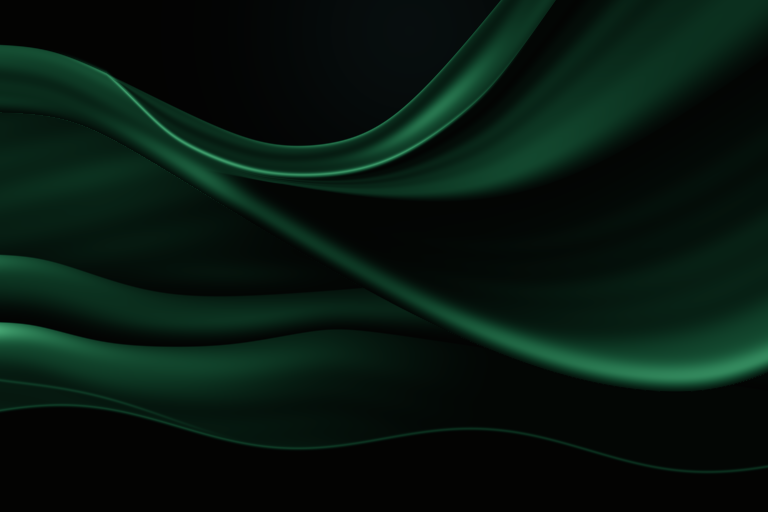
Give the GLSL for this background, as a Shadertoy shader.

```glsl
// Dark green silk: overlapping sheets of cloth sweep across a black backdrop.
// Each sheet starts at a curve made of smoothly hinged lines and covers what lies
// below it; one scalar light value per sheet is tinted into silk green at the end.

// Smooth hinge: zero left of the bend, rises with slope one after it.
float hinge(float t, float w) { return 0.5 * (t + sqrt(t * t + w * w)); }

float glow(float d, float w) { return exp(-d * d / (w * w)); }

float below(float d) { return smoothstep(-0.002, 0.002, d); }

// Edge curves: height measured downward, as a function of x.
float crestEdge(float x) {
    return 0.089 + 0.56 * hinge(x - 0.1, 0.08) - 0.56 * hinge(x - 0.52, 0.1)
         - 1.3 * hinge(x - 0.745, 0.12);
}

float foldEdge(float x) {
    return 0.098 + 0.45 * (x - 0.117) + 0.75 * hinge(x - 0.2, 0.05)
         - 0.7 * hinge(x - 0.33, 0.05) - 0.45 * hinge(x - 0.5, 0.1)
         - 0.95 * hinge(x - 0.76, 0.15) - 0.6 * hinge(x - 0.96, 0.05);
}

float bandEdge(float x) {
    return 0.4 + 0.26 * (x - 0.527) - 1.06 * hinge(x - 1.03, 0.3);
}

float ribbonEdge(float x) {
    return 0.26 + 0.72 * hinge(x - 0.14, 0.1) - hinge(x - 1.17, 0.5)
         - 0.4 * hinge(x - 1.4, 0.1);
}

float waveEdge(float x) {
    return 0.5 + 0.5 * hinge(x - 0.08, 0.08) - 0.6 * hinge(x - 0.3, 0.15);
}

float streakEdge(float x) {
    return 0.63 + 0.4 * hinge(x - 0.06, 0.06) - 0.4 * hinge(x - 0.2, 0.1)
         - 0.25 * hinge(x - 0.45, 0.1) + 0.4 * hinge(x - 0.65, 0.06);
}

float hemEdge(float x) {
    return 0.814 + 0.057 * x + 0.03 * cos(7.85 * (x - 0.55));
}

// Layered sines give the fine pleats that run along a sheet.
float pleats(float t) { return 0.6 * sin(t) + 0.4 * sin(2.3 * t + 1.7); }

vec3 silk(float l) {
    return vec3(0.01 + 0.1 * l + 0.5 * l * l, 0.01 + l, 0.008 + 0.6 * l + 0.15 * l * l);
}

void mainImage(out vec4 fragColor, in vec2 fragCoord) {
    vec2 uv = fragCoord / iResolution.xy;
    float x = 1.5 * uv.x, y = 1.0 - uv.y;
    float crest = crestEdge(x), fold = max(crest, foldEdge(x)), band = bandEdge(x);
    float ribbon = ribbonEdge(x), wave = waveEdge(x), streak = streakEdge(x), hem = hemEdge(x);

    // Backdrop with a faint haze
    float haze = glow(length(vec2(x - 0.8, y - 0.06)), 0.27);
    float light = 0.035 * haze;

    // Crest sheet with its lit rim and highlight
    float f = (y - crest) / max(fold - crest, 0.01);
    float sheet = 0.14 + 0.05 * pleats(f * 6.0 + x * 3.0)
        + 0.32 * glow(f - 0.62, 0.2) * glow(x - 0.85, 0.13)
        + 0.3 * glow(y - crest, 0.005) * glow(x - 0.7, 0.25);
    light = mix(light, sheet, below(y - crest));

    // Rolled cloth on the left, draped band on the right
    float g = (y - fold) / max(band - fold, 0.02);
    float roll = 0.16 + 0.035 * pleats((y - crest) * 70.0 - x * 4.0)
        + 0.12 * glow(y - crest - 0.01, 0.025);
    float drape = 0.015 + 0.24 * smoothstep(0.1, 0.85, g) * (1.0 - smoothstep(0.83, 1.02, g))
        * (0.65 + 0.4 * glow(x - 1.02, 0.2))
        + 0.035 * pleats(g * 15.0 + 2.0) * smoothstep(0.05, 0.3, g) * (1.0 - smoothstep(0.5, 0.9, g));
    sheet = mix(roll, drape, smoothstep(0.42, 0.58, x));
    light = mix(light, sheet, below(y - fold));
    light += 0.42 * glow(y - fold, 0.0045) * smoothstep(0.08, 0.3, x) * (1.0 - smoothstep(0.75, 1.08, x));

    // Great sweep: black hollow growing green toward the ribbon
    float s = clamp((y - band) / max(ribbon - band, 0.02), 0.0, 1.0);
    float toRight = smoothstep(0.65, 1.45, x);
    sheet = 0.008 + 0.2 * toRight * pow(s, 1.4)
        + 0.025 * pleats(s * 20.0 + x * 2.0) * toRight * smoothstep(0.1, 0.4, s)
        + 0.12 * smoothstep(0.7, 0.95, s) * smoothstep(0.7, 1.0, x);
    light = mix(light, sheet, below(y - max(band, fold)) * smoothstep(0.38, 0.52, x));

    // Diagonal ribbon, rounded off at its lower edge
    float lift = ribbon - y;
    light += 0.2 * glow(lift - 0.032, 0.024) * smoothstep(0.15, 0.42, x);
    light *= mix(1.0, smoothstep(-0.012, 0.03, lift), step(0.0, lift));

    // Shaded panel under the ribbon
    float under = below(y - ribbon);
    sheet = 0.01 + (0.14 * glow(y - 0.33, 0.12) + 0.05 * glow(y - 0.47, 0.06))
        * (1.0 - smoothstep(0.15, 0.65, x)) * (1.0 + 0.25 * pleats((y + 0.25 * x) * 35.0))
        + 0.045 * glow(y - 0.535, 0.025) * glow(x - 0.45, 0.15);
    light = mix(light, sheet, under);

    // Middle wave
    float d = y - wave;
    sheet = 0.03 + 0.28 * glow(d - 0.008, 0.025) * exp(-5.0 * x)
        + 0.17 * glow(d - 0.05, 0.04) * (0.75 + 0.25 * pleats(x * 5.0));
    sheet *= smoothstep(-0.01, 0.05, streak - y);
    light = mix(light, sheet, under * below(d));

    // Lower cloth with a bright streak at the left
    d = y - streak;
    float fade = 1.0 - smoothstep(0.35, 1.0, x);
    sheet = 0.012 + 0.42 * glow(d - 0.014, 0.022) * exp(-7.0 * x)
        + fade * (0.15 * glow(d - 0.04, 0.045) + 0.075 + 0.02 * pleats(d * 45.0 - x * 4.0));
    light = mix(light, sheet, under * below(d));

    // Hem: thin rims, then black
    light *= 1.0 - below(y - hem);
    light += 0.16 * glow(y - hem, 0.003);
    light += 0.12 * glow(y - hem + 0.06 * exp(-5.0 * x), 0.003) * (1.0 - smoothstep(0.2, 0.5, x));

    vec3 color = silk(max(light, 0.0));
    color += vec3(0.012, 0.008, 0.025) * haze * (1.0 - below(y - crest));
    fragColor = vec4(color, 1.0);
}
```
